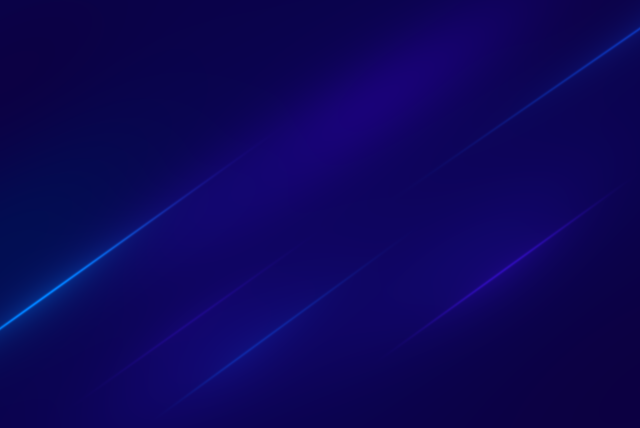
Reproduce this background procedurally as a Shadertoy shader.

```glsl
#define BASE vec3(0.037, 0.008, 0.285)
#define VIOLET vec3(0.112, 0.005, 0.500)
#define INDIGO vec3(0.072, 0.028, 0.450)
#define TEAL vec3(0.000, 0.060, 0.325)
#define PLUM vec3(0.052, 0.000, 0.250)
#define AZURE vec3(0.000, 0.500, 1.000)
#define COBALT vec3(0.050, 0.230, 0.780)
#define PURPLE vec3(0.200, 0.050, 0.780)
#define SLOPE_ANGLE 0.590
#define CORE_WIDTH 0.0032
#define HALO_WIDTH 0.036
#define HALO_LEVEL 0.32

// Soft ellipse whose long axis follows the diagonal
float glow(vec2 p, vec2 center, vec2 size) {
    float c = cos(SLOPE_ANGLE), s = sin(SLOPE_ANGLE);
    vec2 q = mat2(c, -s, s, c) * (p - center) / size;
    return exp(-dot(q, q));
}

// Light ray from a to b, brightest at the fraction peak of its length
vec3 addStreak(vec3 color, vec2 p, vec2 a, vec2 b, float peak,
               vec3 startColor, vec3 endColor, float strength) {
    vec2 axis = b - a;
    float len = length(axis);
    vec2 dir = axis / len;
    float along = dot(p - a, dir) / len;
    float across = abs(dot(p - a, vec2(-dir.y, dir.x)));

    float fade = smoothstep(0.0, peak, along) * (1.0 - smoothstep(peak, 1.0, along));
    float core = exp(-pow(across / CORE_WIDTH, 2.0));
    float halo = HALO_LEVEL * exp(-across / HALO_WIDTH) * fade;
    vec3 light = mix(startColor, endColor, smoothstep(peak, 1.0, along));
    return mix(color, light, strength * fade * clamp(core * 0.7 + halo, 0.0, 1.0));
}

void mainImage(out vec4 fragColor, in vec2 fragCoord) {
    // Height is one unit; the horizontal span is fixed at 1.5
    vec2 p = fragCoord / iResolution.xy * vec2(1.5, 1.0);

    // Broad color fields
    vec3 color = BASE;
    color = mix(color, INDIGO, 0.48 * glow(p, vec2(0.76, 0.46), vec2(0.78, 0.36)));
    color = mix(color, TEAL, 0.85 * glow(p, vec2(0.00, 0.42), vec2(0.42, 0.18)));
    color = mix(color, PLUM, 0.60 * glow(p, vec2(0.02, 0.82), vec2(0.30, 0.14)));
    color = mix(color, PLUM, 0.80 * glow(p, vec2(1.52, 0.10), vec2(0.60, 0.25)));
    color = mix(color, PLUM, 0.50 * glow(p, vec2(1.42, 1.00), vec2(0.25, 0.14)));

    // Diagonal bands of light
    color = mix(color, VIOLET, 0.82 * glow(p, vec2(0.84, 0.735), vec2(0.42, 0.098)));
    color = mix(color, INDIGO, 0.70 * glow(p, vec2(0.52, 0.525), vec2(0.26, 0.10)));
    color = mix(color, INDIGO, 0.80 * glow(p, vec2(0.52, 0.18), vec2(0.32, 0.12)));
    color = mix(color, INDIGO, 0.65 * glow(p, vec2(1.09, 0.39), vec2(0.36, 0.12)));

    // Thin rays
    color = addStreak(color, p, vec2(-0.40, -0.053), vec2(0.70, 0.731), 0.45, AZURE, PURPLE, 1.0);
    color = addStreak(color, p, vec2(0.88, 0.506), vec2(1.80, 1.140), 0.74, COBALT, COBALT, 0.85);
    color = addStreak(color, p, vec2(0.86, 0.138), vec2(1.51, 0.605), 0.49, PURPLE, PURPLE, 0.80);
    color = addStreak(color, p, vec2(0.34, 0.004), vec2(1.01, 0.492), 0.36, COBALT, COBALT, 0.58);
    color = addStreak(color, p, vec2(0.14, 0.030), vec2(0.78, 0.483), 0.48, PURPLE, PURPLE, 0.34);

    fragColor = vec4(color, 1.0);
}
```
